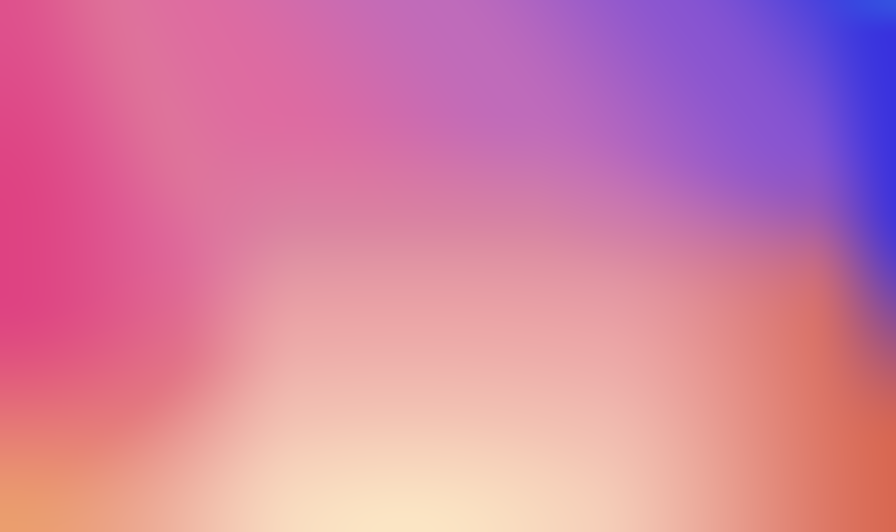
Reproduce this background procedurally as a Shadertoy shader.

```glsl
// A soft mesh-like gradient: a pink to blue sky sweep, a magenta left flank,
// a cream glow rising from the floor and a coral lower right corner.
// Each region is a broad smoothstep mask, blended from back to front.

// Fades from 1 to 0 as v grows from a to b.
float fall(float a, float b, float v) {
    return 1.0 - smoothstep(a, b, v);
}

// Slanted sweep from pink through orchid and violet to blue.
vec3 skySweep(vec2 p) {
    float t = p.x - 0.45 * (1.0 - p.y);
    vec3 col = mix(vec3(0.87, 0.42, 0.63), vec3(0.75, 0.42, 0.73), smoothstep(0.2, 0.5, t));
    col = mix(col, vec3(0.53, 0.33, 0.82), smoothstep(0.48, 0.78, t));
    return mix(col, vec3(0.20, 0.23, 0.88), smoothstep(0.75, 1.0, t));
}

// Elliptic glow: cream core, then blush, salmon and mauve rose.
vec3 floorGlow(vec2 p) {
    float r = length((p - vec2(0.45, 0.0)) * vec2(0.75, 1.0));
    vec3 col = mix(vec3(0.985, 0.90, 0.77), vec3(0.955, 0.78, 0.71), smoothstep(0.0, 0.25, r));
    col = mix(col, vec3(0.92, 0.64, 0.65), smoothstep(0.15, 0.45, r));
    return mix(col, vec3(0.85, 0.53, 0.63), smoothstep(0.38, 0.62, r));
}

void mainImage(out vec4 fragColor, in vec2 fragCoord) {
    vec2 p = fragCoord / iResolution.xy;
    float depth = 1.0 - p.y;
    vec3 col = skySweep(p);

    // Dusty rose below the sky, and a pale slanted streak at upper left
    col = mix(col, vec3(0.89, 0.52, 0.53), fall(0.2, 0.6, p.y));
    float streak = (p.x - 0.10 - 0.30 * depth) / 0.075;
    col = mix(col, vec3(0.87, 0.47, 0.60), 0.75 * exp(-streak * streak) * smoothstep(0.4, 0.7, p.y));

    // Magenta flank warming to peach at the floor
    vec3 flank = mix(vec3(0.87, 0.26, 0.51), vec3(0.92, 0.62, 0.43), fall(0.0, 0.45, p.y));
    float flankMask = fall(0.0, 0.16 + 0.22 * depth, p.x) * (1.0 - 0.35 * smoothstep(0.6, 1.0, p.y));
    col = mix(col, flank, flankMask);

    // Cream glow with a rounded left shoulder and a drooping right side
    float shoulder = smoothstep(0.19 * smoothstep(0.0, 0.35, p.y), 0.34, p.x);
    float crest = p.y + 0.5 * max(p.x - 0.6, 0.0);
    col = mix(col, floorGlow(p), shoulder * fall(0.5, 0.8, crest));

    // Coral corner at lower right
    float coral = smoothstep(0.66, 1.08, p.x) * fall(0.35, 0.75, p.y);
    col = mix(col, vec3(0.84, 0.38, 0.28), coral);

    // Blue rim on the right, lighter towards the top
    vec3 rim = mix(vec3(0.22, 0.19, 0.87), vec3(0.21, 0.33, 0.88), smoothstep(0.93, 1.0, p.y));
    col = mix(col, rim, smoothstep(0.9, 1.02, p.x) * smoothstep(0.15, 0.65, p.y));

    fragColor = vec4(col, 1.0);
}
```
